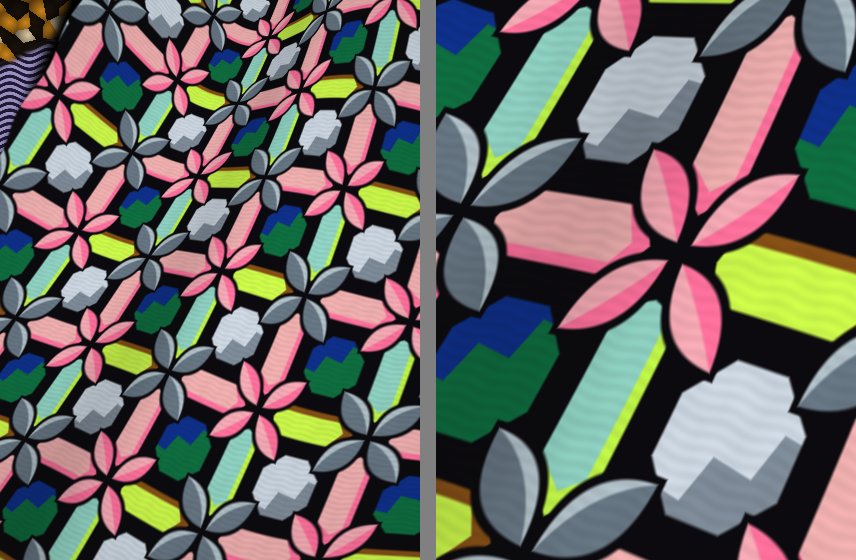
Left, the full canvas; right, a detail of the centre.
Write a Shadertoy shader that draws this pattern.

```glsl
// Draped printed cloth: a skewed lattice of four-petal flowers, cut crystals and octagonal gems on black.

// Lattice coordinates to canvas position (y down, canvas height = 1), with perspective and a soft fold.
vec2 drape(vec2 g) {
    float i = g.x, j = g.y, fold = sin(i);
    return vec2(
        0.395 + i * (0.137 + i * (0.0104 + 0.0029 * i)) - j * (0.086 + 0.0078 * j) + 0.009 * i * j,
        0.484 + j * (0.174 + 0.0065 * j) + i * (0.0326 + 0.002 * i * i)
              + fold * (0.0286 * j + 0.013 * fold));
}

// Newton inversion of the drape.
vec2 undrape(vec2 p) {
    vec2 g = vec2(0.0);
    for (int k = 0; k < 8; k++) {
        vec2 q = drape(g);
        mat2 slope = mat2(drape(g + vec2(0.01, 0.0)) - q, drape(g + vec2(0.0, 0.01)) - q) * 100.0;
        g += inverse(slope) * (p - q);
    }
    return g;
}

vec2 hash2(vec2 c) {
    return fract(sin(vec2(dot(c, vec2(127.1, 311.7)), dot(c, vec2(269.5, 183.3)))) * 4375.5);
}

// Cellular noise: distance to the nearest seed, and that seed's random value.
vec2 cells(vec2 p) {
    vec2 best = vec2(9.0, 0.0);
    for (int y = -1; y <= 1; y++)
    for (int x = -1; x <= 1; x++) {
        vec2 id = floor(p) + vec2(x, y), seed = hash2(id);
        float d = length(id + seed - p);
        if (d < best.x) best = vec2(d, seed.x);
    }
    return best;
}

float cover(float d, float blur) { return 1.0 - smoothstep(-blur, blur, d); }

bool isEven(vec2 id) { return mod(id.x + id.y, 2.0) < 0.5; }

// Octagonal gem at each cell centre, split by a jagged facet line.
vec3 addGem(vec3 col, vec2 g, float blur) {
    vec2 c = fract(g) - 0.5, a = abs(c);
    float gem = max(max(a.x, a.y), (a.x + a.y) * 0.7071) - 0.24;
    float height = dot(c, vec2(0.52, 0.85)), across = dot(c, vec2(0.85, -0.52));
    float jag = 0.2 * abs(fract(across * 4.2 + 0.2) - 0.5) - 0.05;
    vec3 tint = isEven(floor(g))
        ? mix(vec3(0.47, 0.52, 0.57), vec3(0.77, 0.81, 0.85), cover(height + jag - 0.07, blur))
        : mix(vec3(0.04, 0.41, 0.23), vec3(0.04, 0.17, 0.52), cover(height + jag + 0.06, blur));
    return mix(col, tint, cover(gem, blur));
}

// Elongated crystals along both lattice directions, shaded at the far tip and along one side.
vec3 addCrystals(vec3 col, vec2 g, float blur) {
    for (int axis = 0; axis < 2; axis++) {
        vec2 e = axis == 0 ? g : g.yx;
        float t = fract(e.x) - 0.5, s = e.y - round(e.y);
        bool fromPink = isEven(vec2(floor(e.x), round(e.y)));
        float tip = t + 0.7 * abs(s);
        float body = max(max(abs(s) - 0.125, tip - 0.37), 0.35 * abs(s) - t - 0.34);
        vec3 face = vec3(0.91, 0.66, 0.66), edge = vec3(0.97, 0.42, 0.59);
        float side = s;
        if (fromPink && axis == 0) {
            face = vec3(0.77, 0.94, 0.27); edge = vec3(0.50, 0.29, 0.07); side = -s;
        } else if (fromPink) {
            face = vec3(0.54, 0.80, 0.74); edge = vec3(0.73, 0.94, 0.26);
        }
        float inner = max(side - 0.08, tip - 0.29);
        col = mix(col, mix(edge, face, cover(inner, blur)), cover(body, blur));
    }
    return col;
}

// Four leaf-shaped petals on the cell diagonals, alternating pink and slate.
vec3 addFlower(vec3 col, vec2 g, float blur) {
    vec2 node = round(g), f = g - node;
    vec2 d = vec2(f.x + f.y, f.x - f.y) * 0.7071;
    bool lateral = abs(d.y) > abs(d.x), pink = isEven(node);
    float along = lateral ? abs(d.y) : abs(d.x), across = lateral ? d.x : d.y;
    float s = (along - 0.25) / (pink ? 0.205 : 0.215);
    float bulge = (pink ? 0.088 : 0.1) * (1.0 - s * s);
    float petal = (abs(across) - bulge) * 0.85;
    float rim = !pink && lateral ? -across : across;
    vec3 face = pink ? vec3(0.93, 0.64, 0.68) : vec3(0.38, 0.44, 0.49);
    vec3 edge = pink ? vec3(0.97, 0.42, 0.59) : vec3(0.67, 0.73, 0.76);
    vec3 tint = mix(edge, face, cover(rim - bulge * (pink ? 0.1 : 0.5), blur));
    col = mix(col, vec3(0.03, 0.025, 0.04), cover(petal - 0.028, blur));
    return mix(col, tint, cover(petal, blur));
}

// Neighbouring fabric: ochre blotches above lilac stripes.
vec3 otherFabric(vec2 p) {
    vec2 blotch = cells(p * 38.0);
    vec3 ochre = mix(vec3(0.10, 0.07, 0.04), vec3(0.80, 0.52, 0.10), step(0.4, blotch.y));
    ochre = mix(ochre, vec3(0.85, 0.78, 0.62), step(0.85, blotch.y)) * (1.0 - 0.6 * blotch.x);
    float stripe = smoothstep(-0.3, 0.3, sin(p.y * 520.0 + 3.0 * sin(p.x * 90.0)));
    vec3 lilac = mix(vec3(0.12, 0.10, 0.22), vec3(0.60, 0.56, 0.74), stripe);
    vec3 col = mix(ochre, lilac, smoothstep(0.11, 0.13, p.y + 0.5 * p.x));
    return col * (1.0 - smoothstep(0.10, 0.135, p.x + 0.4 * p.y));
}

void mainImage(out vec4 fragColor, in vec2 fragCoord) {
    vec2 p = vec2(fragCoord.x, iResolution.y - fragCoord.y) / iResolution.y;
    vec2 g = undrape(p);
    float blur = 0.005 + 4.5 / iResolution.y;

    vec3 col = addGem(vec3(0.03, 0.025, 0.04), g, blur);
    col = addCrystals(col, g, blur);
    col = addFlower(col, g, blur);

    // Weave, mottled print, fold shadow and dim corners
    col *= 1.0 + 0.025 * sin(g.y * 150.0 + sin(g.x * 31.0)) - 0.04 * cells(g * 9.0).x;
    col *= 1.03 - 0.14 * exp(-5.0 * (g.x + 0.5) * (g.x + 0.5));
    col *= 1.0 - 0.3 * dot(p - vec2(0.4, 0.5), p - vec2(0.4, 0.5));
    col += 0.015;

    float border = p.x + 0.55 * p.y - 0.146 + 0.006 * sin(p.y * 40.0);
    col = mix(otherFabric(p), col, smoothstep(-0.002, 0.004, border));
    fragColor = vec4(col, 1.0);
}
```
